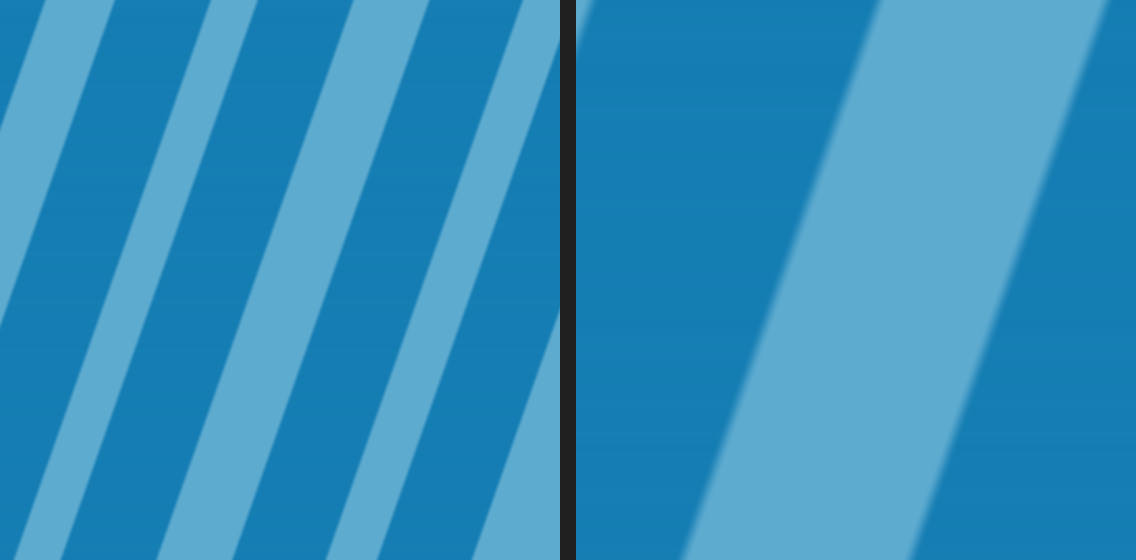
Left: the whole. Right: its middle third, enlarged.
Write a WebGL 1 fragment shader that draws this pattern.

```glsl
precision mediump float;

uniform vec2 u_resolution;

#define SLANT 0.352
#define ORIGIN 0.2793
#define PERIOD 0.5566
#define PERIOD_GROWTH 0.0065
#define THIN_OFFSET 0.54
#define WIDE_WIDTH 0.1354
#define THIN_WIDTH 0.0915
#define EDGE_SOFTNESS 0.005
#define STREAK_ROWS 110.0
#define STREAK_STRENGTH 0.006
#define DARK_BLUE vec3(0.080, 0.490, 0.700)
#define LIGHT_BLUE vec3(0.368, 0.670, 0.815)

float hash(float n) {
  return fract(sin(n * 12.9898) * 437.585);
}

// Smooth one-dimensional noise
float rowNoise(float y) {
  float row = floor(y);
  return mix(hash(row), hash(row + 1.0), smoothstep(0.0, 1.0, fract(y)));
}

// Left edge of a stripe; the spacing widens gently to the right
float stripeStart(float index) {
  return ORIGIN + PERIOD * index + PERIOD_GROWTH * index * index;
}

// Soft coverage of a stripe, measured along the baseline
float stripe(float x, float start, float width) {
  float halfWidth = 0.5 * width;
  float d = abs(x - start - halfWidth) - halfWidth;
  float soft = max(EDGE_SOFTNESS, 0.75 / u_resolution.x);
  return 1.0 - smoothstep(-soft, soft, d);
}

void main() {
  vec2 p = gl_FragCoord.xy / u_resolution;
  float x = p.x - SLANT * p.y;

  // Alternating wide and thin stripes
  float light = 0.0;
  for (int i = -1; i <= 1; i++) {
    float k = float(i);
    float widthScale = 1.0 + 0.13 * k + 0.045 * k * k;
    float wide = stripe(x, stripeStart(k), WIDE_WIDTH * widthScale);
    float thin = stripe(x, stripeStart(k + THIN_OFFSET), THIN_WIDTH * widthScale);
    light = max(light, max(wide, thin));
  }

  // Barely visible horizontal streaks in the dark ground
  float streak = (rowNoise(p.y * STREAK_ROWS) - 0.5) * STREAK_STRENGTH;
  vec3 ground = DARK_BLUE + streak;

  gl_FragColor = vec4(mix(ground, LIGHT_BLUE, light), 1.0);
}
```
